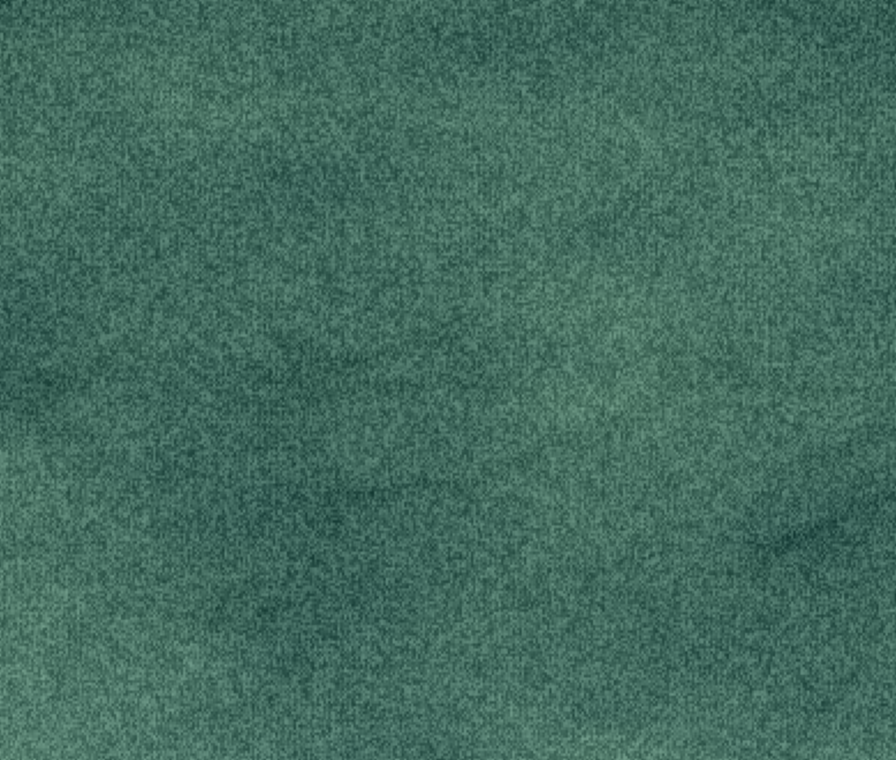
Give the GLSL for this texture, as a Shadertoy shader.

```glsl
#define BASE_COLOR vec3(0.263, 0.423, 0.373)
#define TONE_TINT vec3(0.97, 1.02, 0.95)
#define GRAIN_SCALE vec2(330.0, 290.0)
#define GRAIN_CONTRAST 0.19
#define TUFT_CONTRAST 0.09
#define KNIT_COLUMNS 128.0
#define KNIT_ROWS 104.0
#define KNIT_CONTRAST 0.012
#define CLOUD_CONTRAST 0.14
#define CREASE_DEPTH 0.04

// Integer hash of a lattice cell, 0 to 1
float hash(vec2 cell) {
    uvec2 q = uvec2(ivec2(cell)) * uvec2(1597u, 3812u + 1u);
    uint h = (q.x ^ (q.y << 7)) * 2654435u;
    h = (h ^ (h >> 15)) * 74761u + q.y;
    h = (h ^ (h >> 13)) * 668265u;
    h ^= h >> 16;
    return float(h & 65535u) / 65535.0;
}

float valueNoise(vec2 p) {
    vec2 cell = floor(p);
    vec2 f = p - cell;
    f = f * f * (3.0 - 2.0 * f);
    float low = mix(hash(cell), hash(cell + vec2(1, 0)), f.x);
    float high = mix(hash(cell + vec2(0, 1)), hash(cell + vec2(1, 1)), f.x);
    return mix(low, high, f.y);
}

float fbm(vec2 p) {
    float sum = 0.0;
    float weight = 0.5;
    for (int i = 0; i < 5; i++) {
        sum += weight * valueNoise(p);
        p = mat2(1.6, 1.2, -1.2, 1.6) * p + 17.3;
        weight *= 0.5;
    }
    return sum / 0.97;
}

// Broad light and dark patches of brushed pile
float pileClouds(vec2 p) {
    float patches = fbm(p * vec2(2.6, 3.8) + 41.0) - 0.5;
    float smears = fbm(p * vec2(5.0, 13.0) + 83.0) - 0.5;
    return patches + 0.4 * smears;
}

// Short soft dark wisps that climb gently to the right
float creases(vec2 p) {
    vec2 along = mat2(0.95, -0.31, 0.31, 0.95) * p;
    along.y += 0.03 * valueNoise(p * 6.0 + 9.0);
    float ridge = 1.0 - abs(2.0 * fbm(along * vec2(3.0, 9.0) + 120.0) - 1.0);
    float present = smoothstep(0.5, 0.75, valueNoise(p * vec2(4.0, 6.0) + 57.0));
    return smoothstep(0.82, 1.0, ridge) * present;
}

// Faint stitch columns and rows, broken up by noise
float knit(vec2 p) {
    float wobble = valueNoise(p * 24.0) * 1.5;
    float columns = sin(6.2832 * KNIT_COLUMNS * p.x + wobble);
    float rows = sin(6.2832 * KNIT_ROWS * p.y + wobble);
    float strength = 2.0 * valueNoise(p * vec2(14.0, 7.0) + 31.0);
    return (columns + 0.5 * rows) * strength;
}

void mainImage(out vec4 fragColor, in vec2 fragCoord) {
    vec2 p = fragCoord / iResolution.y;
    vec2 uv = fragCoord / iResolution.xy;

    // Large-scale light: paler hem at the lower left, darker upper corners
    float tone = 0.03 * smoothstep(0.35, 0.0, uv.y + 0.15 * uv.x);
    tone -= 0.025 * smoothstep(0.45, 0.95, length((uv - vec2(0.48, 0.42)) * vec2(0.9, 1.1)));
    float cloud = pileClouds(p);
    tone += CLOUD_CONTRAST * cloud - CREASE_DEPTH * creases(p);

    // Fibre grain and small tufts
    float grain = valueNoise(p * GRAIN_SCALE) - 0.5;
    float tufts = valueNoise(p * GRAIN_SCALE * 0.47 + 200.0) - 0.5;
    tone += GRAIN_CONTRAST * grain + TUFT_CONTRAST * tufts + KNIT_CONTRAST * knit(p);

    // Shadowed pile turns slightly blue, lit pile slightly yellow
    vec3 color = BASE_COLOR + tone * TONE_TINT;
    color += cloud * vec3(0.01, 0.01, -0.03);
    fragColor = vec4(clamp(color, 0.0, 1.0), 1.0);
}
```
